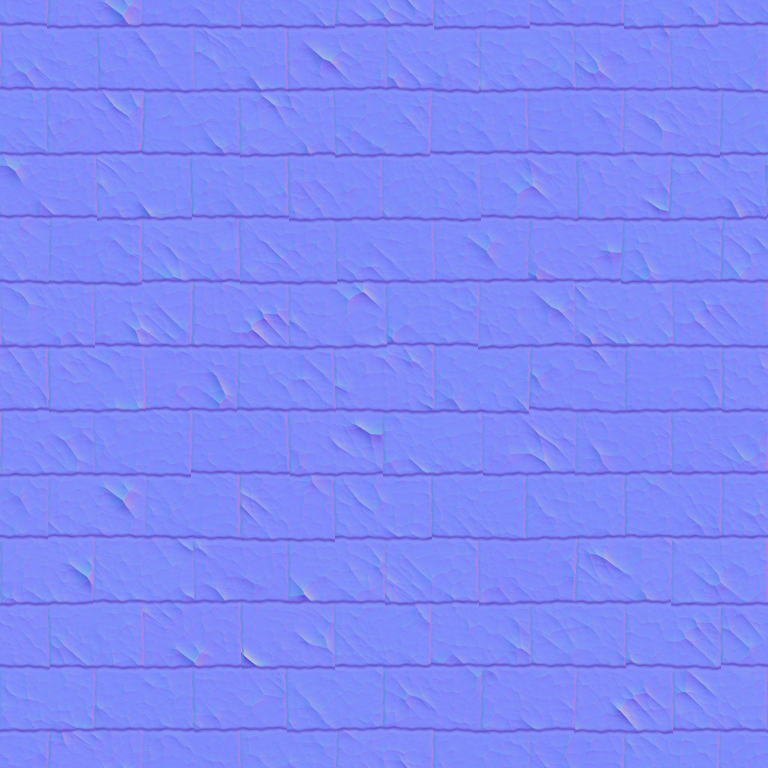
Write a WebGL 2 fragment shader that draws this texture map.

```glsl
#version 300 es
precision highp float;

uniform vec2 u_resolution;
out vec4 fragColor;

const vec2 GRID = vec2(8.0, 12.0);      // slates across, courses up
const float COURSE_SHIFT = 0.594;       // height of the lowest lip, in courses
const float LIP_WIDTH = 0.025;          // in courses
const float LIP_JITTER = 0.07;
const float JOINT_WIDTH = 0.012;        // in slates
const float JOINT_JITTER = 0.05;
const float JOINT_LEAN = 0.05;
const float TILT = 0.014;
const float GRAIN = 0.024;
const float FLAKE = 0.075;
const float SLOPE_STEP = 0.0015;
const float TAU = 6.2831853;

const vec3 FACE = vec3(0.500, 0.548, 0.990);
const vec3 LIP = vec3(0.400, 0.320, 0.800);
const vec3 LEDGE = vec3(0.550, 0.590, 0.980);
const vec3 LEFT_EDGE = vec3(0.330, 0.570, 0.870);
const vec3 RIGHT_EDGE = vec3(0.730, 0.500, 0.900);

vec2 hash2(vec2 p) {
    vec3 q = fract(p.xyx * vec3(0.1031, 0.1030, 0.0973));
    q += dot(q, q.yzx + 33.33);
    return fract((q.xx + q.yz) * q.zy);
}

float line(float d, float width) {
    return exp(-d * d / (width * width));
}

// Repeating cellular noise: cubed distance to the nearest point
float cellular(vec2 p, vec2 period) {
    vec2 cell = floor(p);
    float nearest = 2.0;
    for (int y = -1; y <= 1; y++) {
        for (int x = -1; x <= 1; x++) {
            vec2 c = cell + vec2(x, y);
            vec2 d = c + 0.1 + 0.8 * hash2(mod(c, period) + 7.0) - p;
            nearest = min(nearest, dot(d, d));
        }
    }
    return nearest * sqrt(nearest);
}

// Fine grain plus flakes stretched along the falling diagonal
float relief(vec2 p, float flake) {
    vec2 q = p + 0.004 * sin(TAU * (p.yx * 9.0 + p * 4.0));
    vec2 diagonal = vec2(q.x + q.y, q.x - q.y) * vec2(32.0, 14.0);
    float h = flake * FLAKE * cellular(diagonal, vec2(32.0, 14.0)) / 32.0;
    h += GRAIN * cellular(q * 74.0, vec2(74.0)) / 74.0;
    return h + 0.6 * GRAIN * cellular(q * 150.0, vec2(150.0)) / 150.0;
}

// Signed distance to the nearest joint, its wrapped index, place along slate
vec3 findJoint(float x, float row, float height) {
    float u = x * GRID.x + 0.5 * mod(row, 2.0);
    float index = floor(u + 0.5);
    vec2 rnd = hash2(vec2(mod(index, GRID.x), mod(row, GRID.y)) + 31.0) - 0.5;
    float d = u - index - rnd.x * JOINT_JITTER - rnd.y * JOINT_LEAN * (height - 0.5);
    float slate = d > 0.0 ? index : index - 1.0;
    return vec3(d, mod(index, GRID.x), u - slate);
}

vec2 slateId(vec3 joint, float row) {
    float column = joint.x > 0.0 ? joint.y : joint.y - 1.0;
    return vec2(mod(column, GRID.x), mod(row, GRID.y));
}

void main() {
    vec2 uv = gl_FragCoord.xy / u_resolution;
    float v = uv.y * GRID.y - COURSE_SHIFT;

    // Uneven lower lip of the slate at the nearest course boundary
    float row = floor(v + 0.5);
    vec3 joint = findJoint(uv.x, row, v - row);
    vec2 ends = hash2(slateId(joint, row) + 53.0) - 0.5;
    float wobble = 0.008 * sin(TAU * (uv.x * 23.0 + ends.x)) + 0.005 * sin(TAU * uv.x * 61.0);
    float lipDistance = v - row - LIP_JITTER * mix(ends.x, ends.y, joint.z) - wobble;

    // Slate that covers this point
    if (lipDistance < 0.0) {
        row -= 1.0;
        joint = findJoint(uv.x, row, v - row);
    }
    vec2 id = slateId(joint, row);
    vec2 rnd = hash2(id + 11.0);
    float height = v - row;

    // Surface slope, rougher on some slates and near their lower edge
    vec2 p = uv + rnd;
    float patches = 0.5 + 0.25 * (sin(TAU * (p.x * 7.0 + p.y * 5.0)) + sin(TAU * (p.y * 11.0 - p.x * 4.0)));
    float flake = smoothstep(0.35, 0.95, patches) * (0.3 + rnd.x);
    flake += 0.5 * rnd.y * (1.0 - smoothstep(0.05, 0.3, height));
    float h = relief(p, flake);
    vec2 slope = vec2(h - relief(p + vec2(SLOPE_STEP, 0.0), flake),
                      h - relief(p + vec2(0.0, SLOPE_STEP), flake)) / SLOPE_STEP;
    vec3 color = FACE + vec3(slope + TILT * (rnd - 0.5), -0.5 * length(slope));

    // Side edges, worn unevenly from joint to joint
    vec2 wear = hash2(vec2(joint.y, mod(row, GRID.y)) + 71.0);
    float chips = 0.75 + 0.25 * sin(TAU * (height * 2.3 + wear.x * 5.0)) * sin(TAU * height * 5.1);
    vec2 strength = chips * mix(vec2(0.25), vec2(1.0), wear);
    float ragged = joint.x + 0.004 * sin(TAU * (height * 3.0 + wear.y));
    color = mix(color, RIGHT_EDGE, strength.x * line(ragged + JOINT_WIDTH, JOINT_WIDTH));
    color = mix(color, LEFT_EDGE, strength.y * line(ragged - JOINT_WIDTH, JOINT_WIDTH));

    // Lit ledge under the lip, then the lip itself
    float lipWear = 0.85 + 0.15 * sin(TAU * (uv.x * 37.0 + rnd.x)) * sin(TAU * uv.x * 13.0);
    color = mix(color, LEDGE, 0.5 * line(lipDistance + 0.06, LIP_WIDTH));
    color = mix(color, LIP, lipWear * line(lipDistance, LIP_WIDTH));
    fragColor = vec4(clamp(color, 0.0, 1.0), 1.0);
}
```
